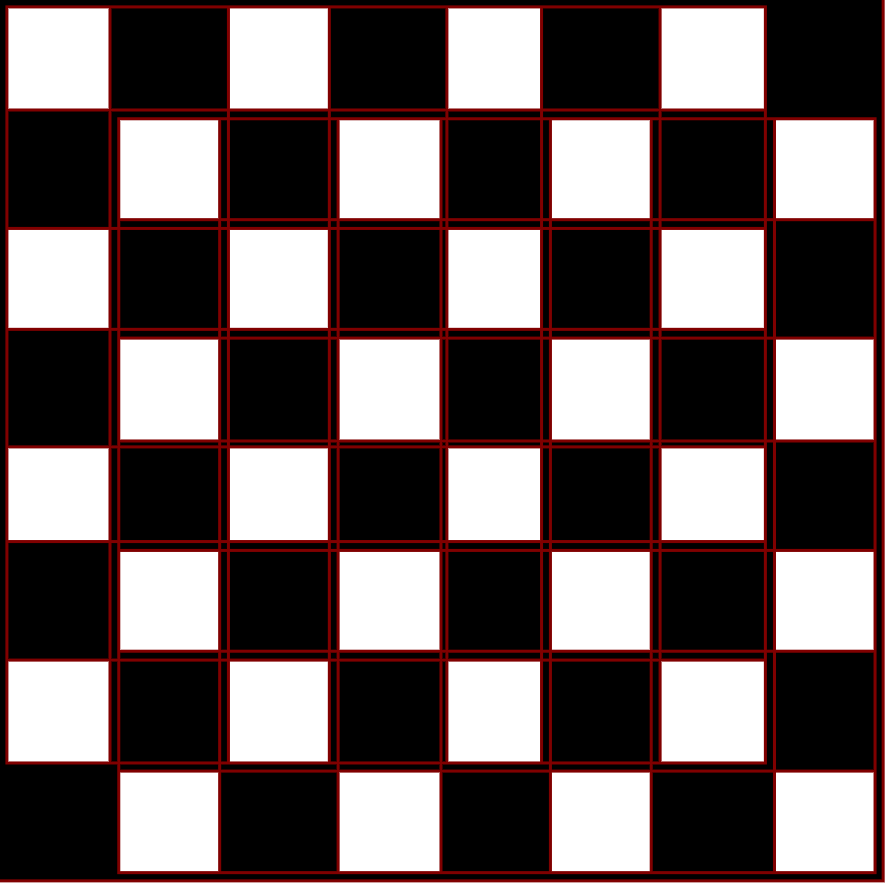
Reproduce this pattern procedurally as a WebGL 1 fragment shader.

```glsl
precision highp float;

uniform vec2 u_resolution;

const float HALF_LINE = 0.0138;

// Near edge of square i on each axis, one unit per square
vec2 nearEdge(float i) {
  return vec2(i + 0.083 - 0.064 * step(4.5, i) - 0.02 * step(i, 0.5))
       + vec2(0.043, 0.012) * step(6.5, i)
       - 0.008 * step(abs(i - 4.0), 0.5);
}

// Far edge of square i on each axis
vec2 farEdge(float i) {
  return vec2(i + 1.003 - 0.065 * step(3.5, i))
       + vec2(0.041, 0.019) * step(5.5, i)
       + 0.018 * step(abs(i - 3.0), 0.5);
}

// Antialiased coverage of the interval from lo to hi, per axis
vec2 span(vec2 p, vec2 lo, vec2 hi, vec2 pixel) {
  return clamp((p - lo) / pixel + 0.5, 0.0, 1.0)
       * clamp((hi - p) / pixel + 0.5, 0.0, 1.0);
}

vec2 stroke(vec2 dist, vec2 pixel) {
  return clamp((HALF_LINE - dist) / pixel + 0.5, 0.0, 1.0);
}

void main() {
  // Board coordinates, rows counted downward
  vec2 uv = gl_FragCoord.xy / u_resolution;
  vec2 p = vec2(uv.x, 1.0 - uv.y) * 8.17;
  vec2 pixel = 8.17 / u_resolution;

  vec2 evenSquares = vec2(0.0);
  vec2 oddSquares = vec2(0.0);
  float line = 0.0;

  for (int k = 0; k < 8; k++) {
    float i = float(k);
    float odd = mod(i, 2.0);
    vec2 a = nearEdge(i);
    vec2 b = farEdge(i);

    vec2 inside = span(p, a, b, pixel);
    evenSquares += inside * (1.0 - odd);
    oddSquares += inside * odd;

    // Each line runs from the first to the last white square it borders
    vec2 extent = span(p, nearEdge(odd) - HALF_LINE,
                       farEdge(6.0 + odd) + HALF_LINE, pixel);
    vec2 edges = stroke(min(abs(p - a), abs(p - b)), pixel) * extent.yx;
    line = max(line, max(edges.x, edges.y));
  }

  // Outer frame on the right and bottom, with a white margin beyond
  vec2 beyond = p - vec2(8.053, 8.032);
  float frame = max(beyond.x, beyond.y);
  float margin = clamp(frame / pixel.x + 0.5, 0.0, 1.0);
  line = max(line, stroke(vec2(abs(frame)), pixel).x);

  float white = evenSquares.x * evenSquares.y + oddSquares.x * oddSquares.y;
  vec3 color = vec3(max(white, margin));
  color = mix(color, vec3(0.5, 0.0, 0.0), line);
  gl_FragColor = vec4(color, 1.0);
}
```
